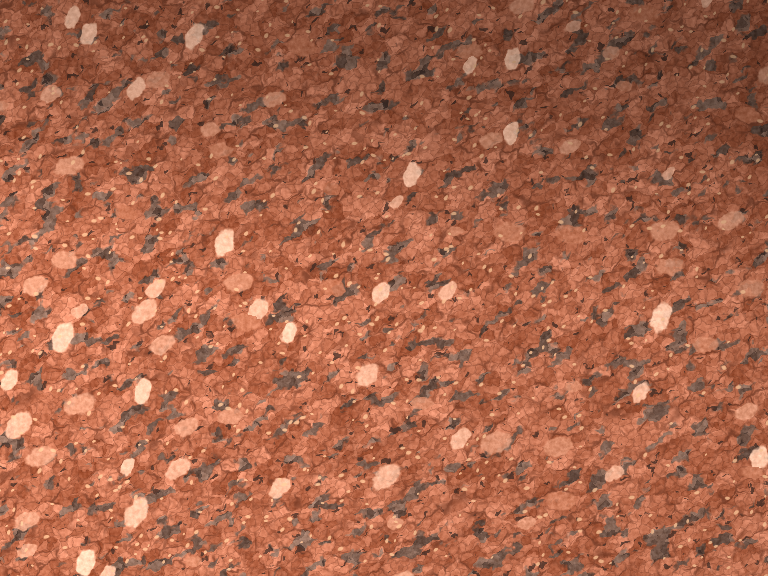
This texture is drawn by a Shadertoy shader. Its source:

```glsl
vec2 hash2(vec2 p) {
    vec3 a = fract(p.xyx * vec3(0.1031, 0.1030, 0.0973));
    a += dot(a, a.yzx + 33.33);
    return fract((a.xx + a.yz) * a.zy);
}

float corner(vec2 cell, vec2 offset) {
    return dot(hash2(cell) * 2.0 - 1.0, offset);
}

float gradientNoise(vec2 p) {
    vec2 i = floor(p), f = p - i;
    vec2 u = f * f * f * (f * (f * 6.0 - 15.0) + 10.0);
    vec2 e = vec2(1, 0);
    return mix(mix(corner(i, f), corner(i + e, f - e), u.x),
               mix(corner(i + e.yx, f - e.yx), corner(i + 1.0, f - 1.0), u.x), u.y);
}

float fbm(vec2 p) {
    float sum = 0.0, amp = 1.0;
    for (int k = 0; k < 3; k++) {
        sum += amp * gradientNoise(p);
        p = p * 2.03 + 17.3;
        amp *= 0.5;
    }
    return sum;
}

// Voronoi grains: x = gap to the neighbouring grain, y = random tone
vec2 grains(vec2 p) {
    vec2 cell = floor(p);
    float near = 9.0, second = 9.0, tone = 0.0;
    for (int y = -1; y <= 1; y++)
    for (int x = -1; x <= 1; x++) {
        vec2 id = cell + vec2(x, y);
        float d = length(id + hash2(id) - p);
        if (d < near) {
            second = near;
            near = d;
            tone = hash2(id + 71.0).x;
        } else {
            second = min(second, d);
        }
    }
    return vec2(second - near, tone);
}

// Scattered turned ovals: x = coverage, y = random tone
vec2 scatter(vec2 p, float density, float radius, float softness) {
    vec2 cell = floor(p), result = vec2(0);
    for (int y = -1; y <= 1; y++)
    for (int x = -1; x <= 1; x++) {
        vec2 id = cell + vec2(x, y);
        vec2 pick = hash2(id + 131.0);
        if (pick.x > density) continue;
        vec2 d = p - id - hash2(id);
        float turn = (pick.y - 0.5) * 1.6;
        d = mat2(cos(turn), -sin(turn), sin(turn), cos(turn)) * d;
        float size = radius * mix(0.55, 1.15, hash2(id + 57.0).x);
        float dist = length(d * vec2(0.75, 1.2)) / size;
        float cover = 1.0 - smoothstep(1.0 - softness, 1.0 + softness, dist);
        if (cover > result.x) result = vec2(cover, pick.y);
    }
    return result;
}

void mainImage(out vec4 fragColor, in vec2 fragCoord) {
    vec2 uv = fragCoord / iResolution.y;

    // Grain direction rises to the right
    vec2 flow = mat2(0.87, -0.5, 0.5, 0.87) * uv + 3.0;
    vec2 rough = vec2(fbm(uv * 55.0), fbm(uv * 55.0 + 40.0));
    vec2 bent = flow + rough * 0.009;
    float fine = fbm(uv * 130.0 + 9.0);

    // Red feldspar in two grain sizes
    vec2 coarse = grains(bent * vec2(25, 40));
    vec2 small = grains(bent * vec2(60, 85) + 31.0);
    float tone = 0.52 + 0.55 * (coarse.y - 0.5) + 0.5 * (small.y - 0.5) + 0.45 * fine;
    vec3 color = mix(vec3(0.59, 0.30, 0.19), vec3(0.89, 0.56, 0.43), tone);

    // Rusty seams
    float seam = 1.0 - smoothstep(0.02, 0.2, coarse.x);
    seam *= smoothstep(-0.2, 0.3, gradientNoise(flow * vec2(20, 38)));
    seam = max(seam, 0.45 * (1.0 - smoothstep(0.02, 0.22, small.x)));
    color = mix(color, vec3(0.40, 0.20, 0.13), seam * 0.65);

    // Grey streaks with black flecks
    float streak = fbm(bent * vec2(19, 36) + 60.0) + 0.12 * gradientNoise(flow * 5.0);
    vec3 grey = mix(vec3(0.30, 0.24, 0.21), vec3(0.56, 0.45, 0.39), small.y);
    color = mix(color, grey + 0.12 * fine, 0.85 * smoothstep(0.17, 0.29, streak));
    float fleck = smoothstep(0.36, 0.48, fbm(bent * vec2(45, 70) + 90.0));
    color = mix(color, vec3(0.21, 0.15, 0.13), fleck * 0.7);

    // Large pale crystals
    vec2 crystal = scatter((flow + rough * 0.006) * 13.0, 0.36, 0.24, 0.12);
    vec3 pink = mix(vec3(0.78, 0.46, 0.33), vec3(0.91, 0.63, 0.50), crystal.y * 2.5);
    color = mix(color, pink + 0.13 * fine, crystal.x * 0.82);

    // Small cream glints
    vec2 glint = scatter((flow + rough * 0.002) * 48.0 + 20.0, 0.22, 0.16, 0.35);
    color = mix(color, vec3(0.97, 0.75, 0.57), glint.x * 0.8);

    // Light falls from the left and fades towards the upper right
    vec2 s = fragCoord / iResolution.xy;
    float light = 1.13 - 0.15 * s.x - 0.33 * smoothstep(0.5, 1.05, s.y + 0.12 * s.x);
    light += 0.04 * gradientNoise(uv * 3.0);
    fragColor = vec4(clamp(color * light, 0.0, 1.0), 1.0);
}
```
